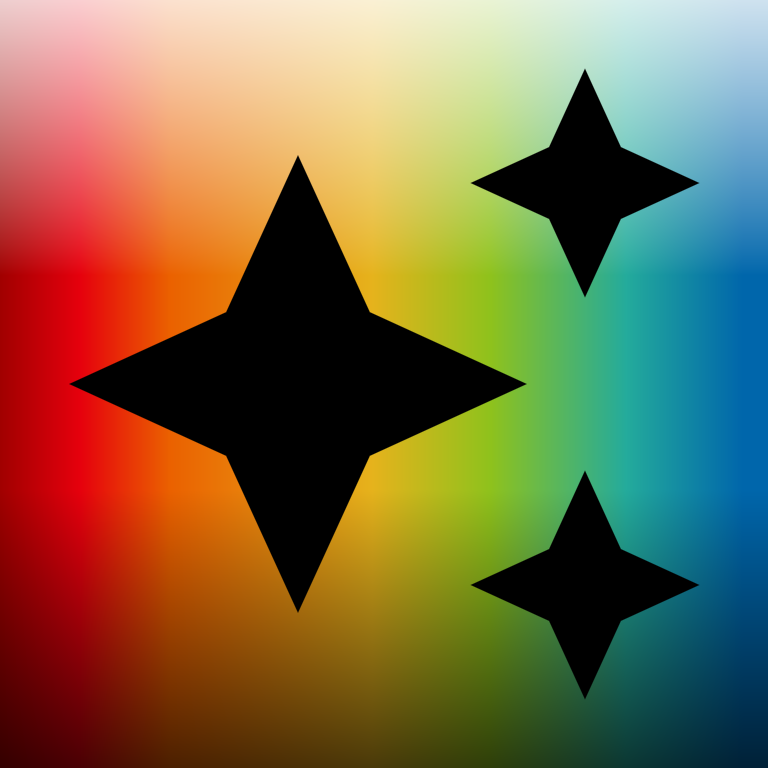
A WebGL 2 fragment shader for this background:

```glsl
#version 300 es
precision highp float;
// Three black four-pointed stars over a horizontal rainbow.
// The rainbow is a chain of colour stops, faded to white above and to black
// below; each star is a half-plane folded into one eighth of the plane.

uniform vec2 u_resolution;
out vec4 fragColor;

#define STAR_RADIUS 0.298   // centre to tip of the large star
#define STAR_WAIST 0.314    // inner corner offset as a share of the radius
#define LARGE_X 0.388
#define SMALL_X 0.7617
#define SMALL_OFFSET 0.2617 // small stars above and below the middle
#define LIGHT_START 0.642
#define LIGHT_AMOUNT 0.81
#define LIGHT_CURVE 0.88
#define SHADE_START 0.362
#define SHADE_AMOUNT 0.68

const int STOPS = 7;
const float stopAt[STOPS] = float[](0.0, 0.104, 0.221, 0.485, 0.638, 0.815, 0.967);
const vec3 stopColor[STOPS] = vec3[](
    vec3(0.63, 0.00, 0.00),  // dark red
    vec3(0.90, 0.00, 0.05),  // red
    vec3(0.92, 0.38, 0.00),  // orange
    vec3(0.90, 0.70, 0.11),  // amber
    vec3(0.56, 0.76, 0.11),  // lime
    vec3(0.14, 0.67, 0.61),  // teal
    vec3(0.00, 0.40, 0.67)); // blue

vec3 rainbow(float x) {
    vec3 color = stopColor[0];
    for (int i = 1; i < STOPS; i++) {
        float t = clamp((x - stopAt[i - 1]) / (stopAt[i] - stopAt[i - 1]), 0.0, 1.0);
        color = mix(color, stopColor[i], t);
    }
    return color;
}

// Signed distance to the edge lines of a four-pointed star
float starDistance(vec2 p, float radius) {
    p = abs(p);
    if (p.y > p.x) p = p.yx;
    vec2 normal = normalize(vec2(STAR_WAIST, 1.0 - STAR_WAIST));
    return dot(p - vec2(radius, 0.0), normal);
}

void main() {
    vec2 uv = gl_FragCoord.xy / u_resolution;
    float pixel = 1.0 / min(u_resolution.x, u_resolution.y);

    // Rainbow with light from the top and shade from the bottom
    vec3 color = rainbow(uv.x);
    float light = clamp((uv.y - LIGHT_START) / (1.0 - LIGHT_START), 0.0, 1.0);
    float shade = clamp((SHADE_START - uv.y) / SHADE_START, 0.0, 1.0);
    color = mix(color, vec3(1.0), LIGHT_AMOUNT * pow(light, LIGHT_CURVE));
    color *= 1.0 - SHADE_AMOUNT * shade;

    // One large star in the middle row, a half-size one on either side of it
    float d = 1.0;
    for (int row = -1; row <= 1; row++) {
        float side = float(row);
        float isSmall = abs(side);
        vec2 center = vec2(mix(LARGE_X, SMALL_X, isSmall), 0.5 + side * SMALL_OFFSET);
        d = min(d, starDistance(uv - center, STAR_RADIUS * (1.0 - 0.5 * isSmall)));
    }
    color *= smoothstep(-0.75 * pixel, 0.75 * pixel, d);

    fragColor = vec4(color, 1.0);
}
```
